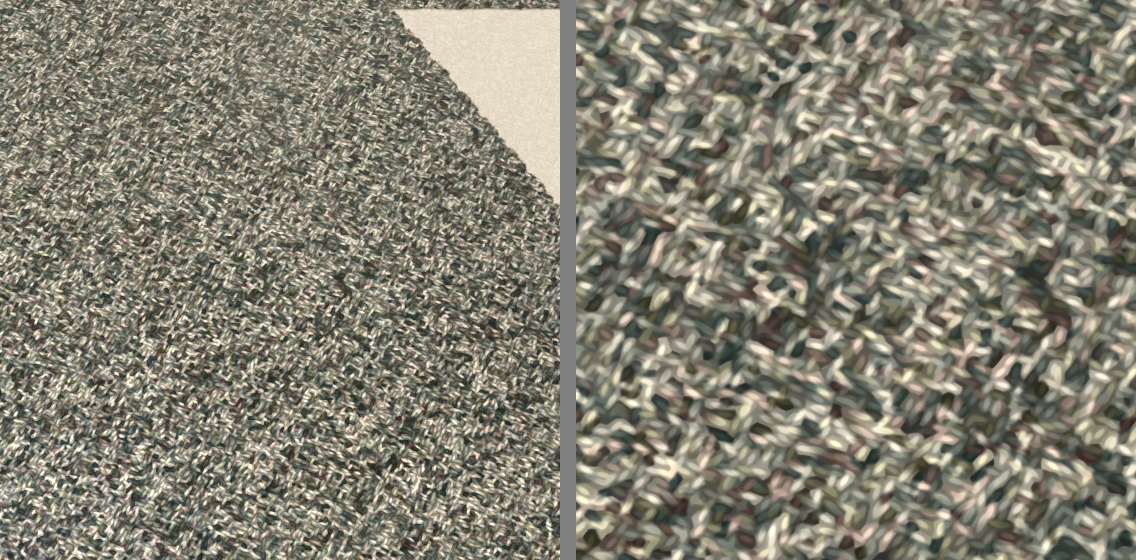
Left, the full canvas; right, a detail of the centre.
Give the GLSL for this texture, as a Shadertoy shader.

```glsl
// Flecked loop-pile carpet receding slightly, with a plain cream wedge at the upper right.
// Each yarn tuft is a stretched cell of a soft cellular noise; layered sines clump
// the tones, and a ragged half-plane pair cuts out the wedge.

const float TUFTS = 122.0;          // tufts across the near edge
const float TILT = 0.22;            // how strongly the far side shrinks
const float SOFTNESS = 7.5;         // higher gives crisper tuft borders
const vec2 TUFT_SIZE = vec2(1.5, 0.64);
const float FLAT_ANGLE = -0.45;     // strands falling to the right
const float STEEP_ANGLE = 1.05;     // strands rising to the right
const float CLUMPING = 0.10;
const float GAP_SHADE = 0.72;
const float NEAR_CONTRAST = 1.0;
const float FAR_CONTRAST = 0.78;

const vec3 SHADOW = vec3(0.20, 0.20, 0.175);
const vec3 WOOL = vec3(0.55, 0.54, 0.485);
const vec3 CREAM = vec3(1.0, 0.96, 0.87);
const vec3 TEAL_TINT = vec3(-0.045, 0.01, 0.02);
const vec3 ROSE_TINT = vec3(0.05, -0.015, -0.01);
const vec3 OLIVE_TINT = vec3(0.01, 0.01, -0.04);
const vec3 WEDGE = vec3(0.905, 0.86, 0.78);
const vec3 FRINGE = vec3(0.50, 0.42, 0.34);

const vec2 WEDGE_TIP = vec2(0.697, 0.985);
const vec2 WEDGE_NORMAL = vec2(0.761, 0.649);

vec3 hash3(vec2 p) {
    vec3 q = fract(vec3(p.xyx) * vec3(0.1031, 0.1030, 0.0973));
    q += dot(q, q.yxz + 33.33);
    return fract((q.xxy + q.yzz) * q.zyx);
}

// Slow, irregular variation in -1..1
float layeredSines(vec2 p) {
    float a = sin(p.x * 0.83 + 1.7 * sin(p.y * 0.47));
    float b = sin(p.y * 0.91 + p.x * 0.38 + 1.9 * sin(p.x * 0.29));
    float c = sin(p.x * 0.31 - p.y * 0.24 + 2.0);
    return (a + b + c) / 3.0;
}

vec3 yarnColour(float tone, float dye) {
    vec3 colour = mix(SHADOW, WOOL, clamp(tone * 2.0, 0.0, 1.0));
    colour = mix(colour, CREAM, clamp(tone * 2.0 - 1.0, 0.0, 1.0));
    vec3 tint = dye < 0.16 ? ROSE_TINT : (dye < 0.38 ? OLIVE_TINT : vec3(0.0));
    if (dye > 0.6) tint = TEAL_TINT * (1.0 - tone);
    return colour + tint;
}

// Soft blend of the nearest stretched tufts, darkened in the gaps
vec3 tuftedPile(vec2 p) {
    vec2 home = floor(p);
    vec3 sum = vec3(0.0);
    float total = 1e-6;
    for (int j = -2; j <= 2; j++) {
        for (int i = -2; i <= 2; i++) {
            vec2 cell = home + vec2(float(i), float(j));
            vec3 place = hash3(cell + 200.0);
            vec3 look = hash3(cell + 517.0);
            float clump = layeredSines(cell);
            float lean = place.z + 0.25 * layeredSines(cell * 0.45 + 9.0);
            float angle = lean < 0.5 ? FLAT_ANGLE : STEEP_ANGLE;
            angle += (look.z - 0.5) * 0.6;
            vec2 axis = vec2(cos(angle), sin(angle));
            vec2 q = p - cell - place.xy;
            q = vec2(dot(q, axis), dot(q, vec2(-axis.y, axis.x))) / TUFT_SIZE;
            float weight = exp(-SOFTNESS * dot(q, q));
            sum += weight * yarnColour(look.x + CLUMPING * clump, look.y);
            total += weight;
        }
    }
    // The summed weight falls smoothly away from the tufts
    float cover = smoothstep(0.0, 0.75, total);
    return sum / total * mix(GAP_SHADE, 1.06, cover);
}

void mainImage(out vec4 fragColor, in vec2 fragCoord) {
    vec2 uv = fragCoord / iResolution.xy;

    // Carpet seen at a slant
    vec2 ground = vec2(uv.x - 0.5, uv.y) / (1.0 - TILT * uv.y);
    vec3 pile = tuftedPile(ground * TUFTS + 100.0);

    // Softer contrast far away, dimmer to the right, brighter near left
    float contrast = mix(NEAR_CONTRAST, FAR_CONTRAST, smoothstep(0.2, 1.0, uv.y));
    vec2 track = (uv - vec2(0.49, 0.92)) * vec2(14.0, 5.0);
    contrast *= 1.0 - 0.2 * exp(-dot(track, track));
    vec3 carpet = mix(WOOL, pile, contrast);
    float dim = smoothstep(0.55, 1.0, uv.x) * smoothstep(0.0, 0.35, uv.y);
    float glow = 1.0 - smoothstep(0.0, 0.6, length(uv));
    carpet *= 1.01 - 0.08 * dim + 0.05 * glow;
    carpet += glow * vec3(0.0, 0.005, 0.025);

    // Wedge outline, frayed by the yarn next to it
    float along = dot(uv, vec2(WEDGE_NORMAL.y, -WEDGE_NORMAL.x));
    float fray = 0.0022 * sin(along * 95.0) + 0.0016 * sin(along * 241.0 + 1.0);
    fray += (pile.g - 0.5) * 0.006;
    float slope = dot(uv - WEDGE_TIP, WEDGE_NORMAL) + fray;
    float inside = min(slope, WEDGE_TIP.y - uv.y + 0.3 * fray);

    // Plain wedge with a fine speckle
    vec3 wedge = WEDGE + 0.07 * (pile.ggg - 0.5);
    wedge += 0.04 * (hash3(floor(uv * 420.0)).x - 0.5);
    wedge = mix(FRINGE, wedge, smoothstep(-0.002, 0.005, inside));

    vec3 colour = mix(carpet, wedge, smoothstep(-0.0015, 0.0015, inside));
    fragColor = vec4(clamp(colour, 0.0, 1.0), 1.0);
}
```
